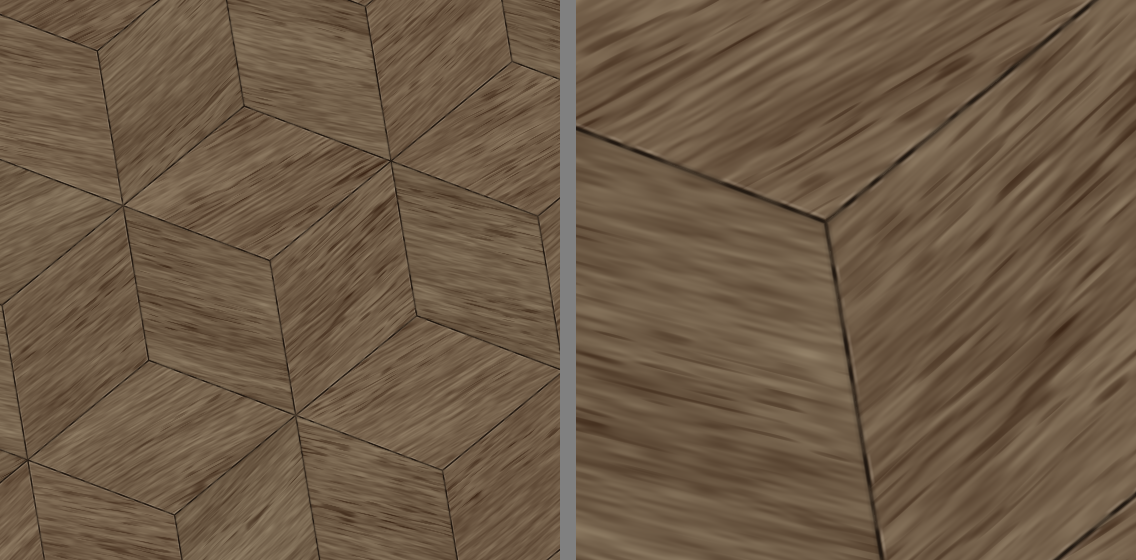
Left, the full canvas; right, a detail of the centre.
Give the GLSL for this pattern, as a three.js fragment shader.

```glsl
// Oak parquet of rhombic planks forming tilted tumbling cubes.
// A hexagonal grid gives the cubes, each split into three planks by angle;
// stretched noise along each plank's own direction draws grain, rings and pores.
varying vec2 vUv;

const float PI = 3.14159265;
const float SIDE = 0.280;                   // plank edge length
const float TILT = 0.3587;                  // clockwise turn of the grid
const vec2 CUBE_CENTER = vec2(0.482, 0.5345);
const float GAP_HALF = 0.0011;              // half width of a joint
const float SOFT = 0.0008;                  // edge smoothing
const float BEVEL = 0.004;                  // shaded strip beside a joint
const vec3 GRAIN_ANGLES = vec3(0.72, 0.48, -0.24); // right, top, left plank
const float ANGLE_JITTER = 0.12;
const vec3 WOOD = vec3(0.445, 0.368, 0.284);
const vec3 TONE_TINT = vec3(0.96, 1.0, 0.9);
const vec3 JOINT = vec3(0.13, 0.095, 0.065);

float hash(vec2 p) {
  vec3 q = fract(p.xyx * vec3(0.1031, 0.1030, 0.0973));
  q += dot(q, q.yzx + 33.33);
  return fract((q.x + q.y) * q.z);
}

float noise(vec2 p) {
  vec2 i = floor(p), f = fract(p);
  f = f * f * (3.0 - 2.0 * f);
  return mix(mix(hash(i), hash(i + vec2(1.0, 0.0)), f.x),
             mix(hash(i + vec2(0.0, 1.0)), hash(i + 1.0), f.x), f.y);
}

// Noise centred on zero, with separate scales along and across the grain
float streak(vec2 p, float along, float across) {
  return noise(p * vec2(along, across)) - 0.5;
}

vec2 rotate(vec2 p, float a) {
  float c = cos(a), s = sin(a);
  return vec2(c * p.x - s * p.y, s * p.x + c * p.y);
}

// Offset from the centre of the nearest hexagon of unit corner radius
vec2 hexOffset(vec2 p) {
  vec2 r = vec2(3.0, sqrt(3.0));
  vec2 a = mod(p + 0.5 * r, r) - 0.5 * r;
  vec2 b = mod(p, r) - 0.5 * r;
  return dot(a, a) < dot(b, b) ? a : b;
}

// Distance to the hexagon outline and to the three spokes inside it
float jointDistance(vec2 c) {
  vec2 a = abs(c);
  float d = sqrt(0.75) - max(a.y, dot(a, vec2(sqrt(0.75), 0.5)));
  for (int i = 0; i < 3; i++) {
    float angle = PI / 3.0 + float(i) * 2.0 * PI / 3.0;
    vec2 spoke = vec2(cos(angle), sin(angle));
    d = min(d, length(c - spoke * max(dot(c, spoke), 0.0)));
  }
  return d * SIDE;
}

// Brightness offset of the wood; x runs along the grain
float woodTone(vec2 g, float figure) {
  g.y += 0.016 * streak(g, 3.0, 5.0) + 0.003 * streak(g, 14.0, 30.0);
  float bands = 0.065 * streak(g, 2.0, 19.0) + 0.045 * streak(g, 4.0, 55.0);
  float fibres = 0.06 * streak(g, 9.0, 150.0) + 0.085 * streak(g, 20.0, 270.0)
               + 0.085 * streak(g, 55.0, 430.0);
  float ringPhase = g.y * 105.0 + 3.0 * noise(g * vec2(3.0, 12.0));
  float ringPatch = smoothstep(0.35, 0.75, noise(g * vec2(4.0, 13.0) + 31.0));
  float ring = 0.5 + 0.5 * sin(2.0 * PI * ringPhase);
  float rings = (0.02 + 0.04 * figure) * ringPatch * (0.375 - ring * ring);
  float porePatch = smoothstep(0.25, 0.8, noise(g * vec2(5.0, 20.0) + 57.0));
  float pores = smoothstep(0.62, 0.92, noise(g * vec2(28.0, 330.0) + 13.0));
  float clouds = 0.03 * streak(g, 9.0, 12.0);
  return bands + fibres + rings + clouds - 0.11 * pores * porePatch;
}

void main() {
  // Find the cube and which of its three planks this point is on
  vec2 p = rotate(vUv - CUBE_CENTER, TILT) / SIDE;
  vec2 cell = hexOffset(p);
  vec2 cube = floor((p - cell) / vec2(1.5, sqrt(0.75)) + 0.5);
  float turn = mod(atan(cell.y, cell.x) + PI / 3.0, 2.0 * PI);
  float face = min(floor(turn * 1.5 / PI), 2.0);
  vec2 plank = cube * 3.0 + vec2(face, face * 7.0) + 60.0;
  float seedA = hash(plank), seedB = hash(plank + 17.3);

  // Lay the grain
  float angle = face < 0.5 ? GRAIN_ANGLES.x
              : face < 1.5 ? GRAIN_ANGLES.y : GRAIN_ANGLES.z;
  angle += ANGLE_JITTER * (seedA - 0.5);
  vec2 grain = rotate(vUv - 0.5, -angle) + 2.0 + 6.0 * vec2(seedA, seedB);
  float tone = woodTone(grain, seedB) + 0.03 * (seedA - 0.5);
  vec3 color = WOOD + tone * TONE_TINT;
  color.r += 0.008 * (seedB - 0.5);

  // Shade the eased edges, then cut the joints
  float d = jointDistance(cell);
  float wear = smoothstep(0.2, 0.8, noise(vUv * 115.0));
  color *= 1.0 - 0.12 * (1.0 - smoothstep(GAP_HALF, BEVEL, d));
  float rim = smoothstep(GAP_HALF, 0.0024, d) * (1.0 - smoothstep(0.0024, 0.004, d));
  color += 0.1 * rim * wear * step(0.5, seedB);
  float joint = 1.0 - smoothstep(GAP_HALF - SOFT, GAP_HALF + SOFT, d);
  color = mix(color, JOINT, joint * mix(0.5, 1.0, wear));
  gl_FragColor = vec4(color, 1.0);
}
```
